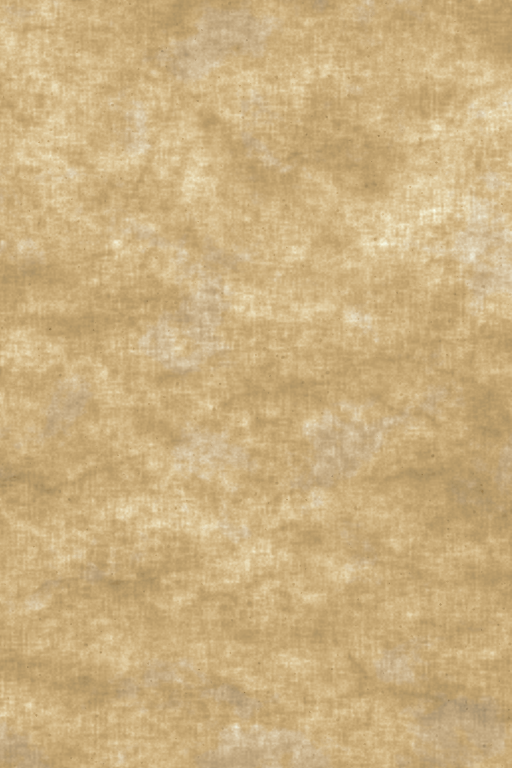
This texture is drawn by a WebGL 1 fragment shader. Its source:

```glsl
precision highp float;
// Aged, stained parchment with a fine cloth weave, faint creases and specks.
uniform vec2 u_resolution;

float hash(vec2 p) {
  vec3 q = fract(p.xyx * vec3(0.1031, 0.1030, 0.0973));
  q += dot(q, q.yzx + 33.33);
  return fract((q.x + q.y) * q.z);
}

float noise(vec2 p) {
  vec2 i = floor(p), f = fract(p);
  f = f * f * (3.0 - 2.0 * f);
  float low = mix(hash(i), hash(i + vec2(1.0, 0.0)), f.x);
  float high = mix(hash(i + vec2(0.0, 1.0)), hash(i + 1.0), f.x);
  return mix(low, high, f.y);
}

float fbm(vec2 p) {
  float sum = 0.0, amp = 0.5;
  for (int i = 0; i < 5; i++) {
    sum += amp * noise(p);
    p = mat2(0.8, 0.6, -0.6, 0.8) * p * 2.03 + 17.3;
    amp *= 0.55;
  }
  return sum;
}

// One wandering fold: a broken thin line with a broad soft shadow.
float crease(vec2 p, float id) {
  vec2 center = vec2(0.67 * hash(vec2(id, 3.0)), (id + hash(vec2(id, 8.0))) / 14.0);
  float steep = step(0.82, hash(vec2(id, 21.0)));
  float angle = (hash(vec2(id, 14.0)) - 0.5) * 0.9 + steep * 1.2;
  float c = cos(angle), s = sin(angle);
  vec2 q = mat2(c, -s, s, c) * (p - center);
  q.y += 0.06 * (noise(vec2(q.x * 7.0, id * 5.0)) - 0.5);
  q.y += 0.014 * (noise(vec2(q.x * 45.0, id * 9.0)) - 0.5);
  float halfLength = mix(0.16, 0.42, hash(vec2(id, 31.0)));
  float fade = 1.0 - smoothstep(0.4 * halfLength, halfLength, abs(q.x));
  float patchy = smoothstep(0.3, 0.75, fbm(p * 22.0 + id * 4.0));
  float line = exp(-q.y * q.y / 0.000014);
  float shadow = exp(-abs(q.y) / 0.011);
  return fade * (line * patchy + 0.4 * shadow * (0.3 + patchy));
}

// Sparse dark dots, one candidate in each grid cell.
float specks(vec2 p, float scale, float chance) {
  vec2 cell = floor(p * scale);
  vec2 spot = 0.25 + 0.5 * vec2(hash(cell + 5.0), hash(cell + 47.0));
  float radius = mix(0.001, 0.0022, pow(hash(cell + 71.0), 3.0));
  vec2 offset = (fract(p * scale) - spot) / scale;
  float d = length(offset) + 0.0015 * (noise(p * 420.0) - 0.5);
  float strength = step(hash(cell + 90.0), chance) * hash(cell + 13.0);
  return strength * (1.0 - smoothstep(0.3 * radius, 1.6 * radius, d));
}

void main() {
  vec2 p = gl_FragCoord.xy / u_resolution.y;
  vec2 warp = vec2(fbm(p * 6.0), fbm(p * 6.0 + 40.0)) - 0.52;

  // Broad stains, a darker middle band, then mottling down to ragged grit.
  float stain = fbm(p * vec2(4.5, 6.0) + warp * 0.9 + 3.0) - 0.52;
  float mottle = fbm(p * vec2(21.0, 30.0) + warp * 2.0 + 60.0) - 0.52;
  float grit = fbm(p * vec2(75.0, 95.0) + 31.0) - 0.52;
  float band = exp(-pow((p.y - 0.5 + 0.15 * warp.x) / 0.15, 2.0));
  float tone = 0.21 * stain + 0.13 * mottle + 0.13 * grit - 0.016 * band + 0.014;

  // Brown scuffs drawn out sideways, their edges broken by the grit.
  float scuff = fbm(p * vec2(7.0, 16.0) + warp + 110.0) + 0.25 * grit;
  tone -= 0.06 * smoothstep(0.57, 0.8, scuff);

  // Crossed threads of uneven strength and fine grain.
  float upright = noise(p * vec2(290.0, 60.0)) - 0.5;
  float level = noise(p * vec2(65.0, 280.0) + 200.0) - 0.5;
  float grain = noise(p * 380.0 + 80.0) - 0.5;
  float wear = 0.6 + 0.8 * noise(p * 14.0 + 9.0);
  tone += wear * (0.05 * upright + 0.048 * level) + 0.05 * grain;

  float folds = 0.0;
  for (int i = 0; i < 14; i++) folds += crease(p, float(i));
  tone -= 0.04 * min(folds, 1.5);
  tone -= 0.14 * specks(p, 36.0, 0.1) + 0.09 * specks(p + 7.0, 85.0, 0.14);

  // Tan ramp that pales towards cream in the lights.
  float bend = pow(max(tone, -0.11), 2.0) * sign(tone + 0.2);
  vec3 color = vec3(0.8, 0.682, 0.481) + tone * vec3(1.0, 1.2, 1.35);
  color += bend * vec3(0.0, 3.0, 6.0);

  // Small ragged worn patches that turn grey.
  float worn = fbm(p * vec2(11.0, 13.0) + warp * 2.0 + 150.0) + 0.3 * grit;
  color += smoothstep(0.6, 0.78, worn) * vec3(-0.014, 0.006, 0.05);
  gl_FragColor = vec4(color, 1.0);
}
```
